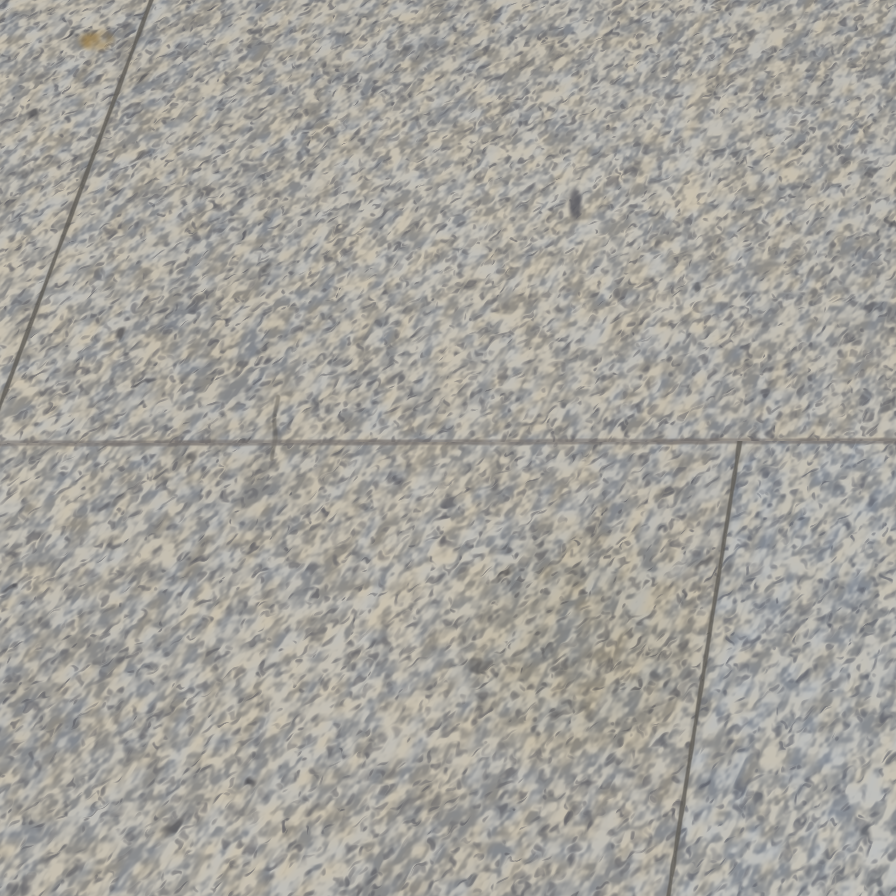
Write a three.js fragment shader that draws this texture.

```glsl
// Speckled granite paving seen at a shallow angle: two staggered rows of slabs.
// Canvas points are projected to floor coordinates; layered value noise gives
// the pale grain, jittered cells give the dark flecks, distances give the joints.
varying vec2 vUv;

const vec2 VANISH = vec2(1.437, 4.4);   // where the slanted joints converge
const float SLAB_WIDTH = 1.3;
const float ROW_SHIFT = 0.95;
const float FIRST_JOINT = -0.691;

const vec3 GREY = vec3(0.545, 0.545, 0.54);
const vec3 CREAM = vec3(0.765, 0.748, 0.705);
const vec3 MICA = vec3(0.36, 0.36, 0.385);
const vec3 JOINT = vec3(0.37, 0.36, 0.34);
const vec3 SEAM = vec3(0.46, 0.44, 0.43);
const vec3 RUST = vec3(0.62, 0.51, 0.31);

float hash(vec2 p) {
  vec3 q = fract(p.xyx * 0.1031);
  q += dot(q, q.yzx + 33.33);
  return fract((q.x + q.y) * q.z);
}

float noise(vec2 p) {
  vec2 i = floor(p), f = fract(p);
  f = f * f * (3.0 - 2.0 * f);
  vec2 e = vec2(1.0, 0.0);
  return mix(mix(hash(i), hash(i + e.xy), f.x),
             mix(hash(i + e.yx), hash(i + e.xx), f.x), f.y);
}

// Soft, randomly sheared specks, at most one per cell
float flecks(vec2 p, float chance, float size) {
  float cover = 0.0;
  for (int j = -1; j <= 1; j++) {
    for (int i = -1; i <= 1; i++) {
      vec2 cell = floor(p) + vec2(float(i), float(j));
      float kind = hash(cell + 71.7);
      vec2 d = p - cell - vec2(hash(cell + 13.1), hash(cell + 39.4));
      d.x -= (kind / chance - 0.3) * 1.5 * d.y;
      d.y *= 0.75;
      float radius = size * mix(0.55, 1.15, hash(cell + 57.9));
      float speck = 1.0 - smoothstep(radius * 0.25, radius, length(d));
      float strength = mix(0.4, 1.0, hash(cell + 91.3));
      cover = max(cover, speck * strength * step(kind, chance));
    }
  }
  return cover;
}

float line(float dist, float halfWidth, float blur) {
  return 1.0 - smoothstep(halfWidth, halfWidth + blur, dist);
}

float segment(vec2 p, vec2 a, vec2 b) {
  vec2 ab = b - a;
  return length(p - a - ab * clamp(dot(p - a, ab) / dot(ab, ab), 0.0, 1.0));
}

float blot(vec2 p, vec2 centre, vec2 radii) {
  return 1.0 - smoothstep(0.35, 1.0, length((p - centre) / radii));
}

vec3 granite(vec2 p) {
  vec2 g = vec2(p.x - 0.25 * p.y, p.y * 0.72);
  vec2 warp = vec2(noise(g * 130.0), noise(g * 130.0 + 43.0)) - 0.5;
  float grain = 0.48 * noise(g * 115.0 + warp) + 0.32 * noise(g * 215.0 + 19.0)
              + 0.20 * noise(g * 52.0 + 7.0);
  vec3 stone = mix(GREY, CREAM, smoothstep(0.22, 0.72, grain));

  // Warm feldspar against cool quartz
  float warmth = noise(g * 62.0 + 88.0) - 0.5;
  stone += warmth * vec3(0.045, 0.012, -0.045);

  // Fine mica, larger crystals and a few isolated dark inclusions
  float fine = flecks(p * 82.0 + warp * 0.8, 0.42, 0.48);
  float coarse = flecks(p * 43.0 + warp * 0.6 + 25.0, 0.24, 0.34);
  float rare = flecks(p * 11.0 + warp * 0.12 + 5.0, 0.20, 0.11);
  stone = mix(stone, MICA, fine * 0.58);
  stone = mix(stone, MICA, coarse * 0.62);
  return mix(stone, MICA * 0.8, rare * 0.75);
}

void main() {
  vec2 uv = vUv;
  float scale = VANISH.y / (VANISH.y - uv.y);
  vec2 ground = vec2((uv.x - VANISH.x) * scale, 4.6 * scale);

  // Slab layout
  float seamY = 0.505 + 0.003 * uv.x;
  float row = step(seamY, uv.y);
  float along = (ground.x - FIRST_JOINT + row * ROW_SHIFT) / SLAB_WIDTH;
  float slab = floor(along);
  float jointDist = abs(fract(along + 0.5) - 0.5) * SLAB_WIDTH / scale;

  // Stone, offset per slab, with broad weathering
  vec2 slabOffset = vec2(slab * 3.7 + 9.0, row * 5.3 + 2.0);
  vec3 color = granite(ground + slabOffset);
  float broad = noise(uv * 4.0 + 31.0) - 0.5;
  color += broad * vec3(0.035, 0.03, 0.02);
  float coolSlab = (1.0 - row) * step(0.0, slab);
  color += coolSlab * vec3(-0.012, 0.0, 0.018);
  color -= blot(uv, vec2(0.65, 0.28), vec2(0.19, 0.17)) * vec3(0.02, 0.025, 0.04);

  // Rust stain, dark chip and hairline crack
  float ragged = noise(uv * 95.0);
  color = mix(color, RUST, blot(uv, vec2(0.108, 0.955), vec2(0.026, 0.016)) * ragged);
  color = mix(color, MICA, 0.8 * blot(uv, vec2(0.642, 0.772), vec2(0.010, 0.025)));
  vec2 bent = uv + vec2(0.004 * (noise(uv * 45.0) - 0.5), 0.0);
  float crack = segment(bent, vec2(0.309, 0.557), vec2(0.304, 0.488));
  color = mix(color, JOINT, 0.5 * line(crack, 0.0008, 0.003));

  // Joints: dirty seam between rows, narrow cuts between slabs
  float wobble = 0.0012 * (noise(uv * 60.0) - 0.5);
  float seamDist = abs(uv.y - seamY + wobble);
  float grime = mix(0.45, 0.85, noise(uv * vec2(38.0, 9.0)));
  color = mix(color, SEAM, grime * line(seamDist, 0.0014, 0.0034));
  color = mix(color, JOINT, 0.12 * line(jointDist, 0.002, 0.006));
  color = mix(color, JOINT, 0.8 * line(jointDist + wobble, 0.0012, 0.0024));

  gl_FragColor = vec4(color, 1.0);
}
```
